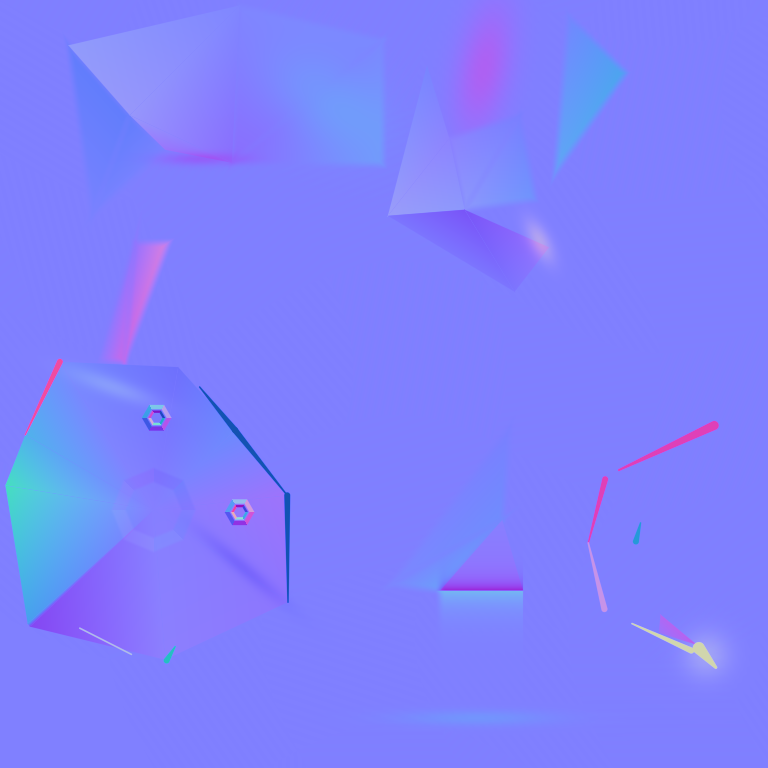
This texture map is drawn by a Shadertoy shader. Its source:

```glsl
// Tangent-space normal map: folded rock-like islands on flat blue ground.
// Facets, slivers and glows set a tilt, packed as a normal. Lengths are
// percent of the canvas; a corner is vec4(place, tilt).
const float CRISP = 0., SOFT = .7;
const vec2 TAPER = vec2(.1,.4);

float hash(vec2 p) { return fract(sin(dot(p, vec2(127.1,311.7))) * 43758.5); }
float cross2(vec2 a, vec2 b) { return a.x*b.y - a.y*b.x; }
float cover(float inside, float soft) {
  float s = max(soft, 70. / iResolution.y);
  return smoothstep(-s, s, inside);
}

// Triangle whose tilt blends between its corners
void facet(inout vec2 t, vec2 p, vec4 a, vec4 b, vec4 c, float soft) {
  vec2 ab = b.xy - a.xy, bc = c.xy - b.xy, ca = a.xy - c.xy;
  float area = cross2(ab, bc);
  vec3 w = vec3(cross2(bc, p - b.xy), cross2(ca, p - c.xy), cross2(ab, p - a.xy)) / area;
  vec3 d = w * abs(area) / vec3(length(bc), length(ca), length(ab));
  w = clamp(w, 0., 1.);
  w /= w.x + w.y + w.z;
  t = mix(t, a.zw*w.x + b.zw*w.y + c.zw*w.z, cover(min(d.x, min(d.y, d.z)), soft));
}
void quad(inout vec2 t, vec2 p, vec4 a, vec4 b, vec4 c, vec4 d, float soft) {
  facet(t, p, a, b, c, soft);
  facet(t, p, a, c, d, soft);
}

// Line from a to b with a half width at each end
void sliver(inout vec2 t, vec2 p, vec2 a, vec2 b, vec2 width, vec2 tilt) {
  vec2 q = p - a, ab = b - a;
  float h = clamp(dot(q, ab) / dot(ab, ab), 0., 1.);
  t = mix(t, tilt, cover(mix(width.x, width.y, h) - length(q - ab*h), CRISP));
}

void glow(inout vec2 t, vec2 p, vec2 centre, vec2 radii, float turn, vec2 tilt) {
  vec2 u = vec2(cos(turn), sin(turn)), q = p - centre;
  q = vec2(dot(q, u), cross2(u, q)) / radii;
  t += tilt * exp(-dot(q, q));
}

// Polygonal groove
void ring(inout vec2 t, vec2 q, float r, float sides, float steep) {
  float s = 6.2832 / sides, a = (floor(atan(q.y, q.x) / s) + .5) * s;
  vec2 u = vec2(cos(a), sin(a));
  t += u * steep * cover(r*.2 - abs(dot(q, u) - r), r*.06);
}

// Faint combed lines, one direction per patch
vec2 streaks(vec2 p) {
  float h = hash(floor(p / 20. + .3 * sin(p.yx / 11.)));
  vec2 u = vec2(cos(h * 3.), sin(h * 3.));
  return u * .01 * h * sin(dot(p, u) * 6.);
}

void upperLeft(inout vec2 t, vec2 p) {
  vec4 A = vec4(8.9,94.1,.14,.22), B = vec4(31.2,99.3,0,.05), C = vec4(49.9,94.8,-.04,.08),
    D = vec4(49.9,78.5,-.1,.2), F = vec4(30.2,78.8,.08,-.14), G = vec4(21.5,80.5,.2,-.08),
    H = vec4(16.9,85,.18,.18), foot = vec4(12,72,-.06,.02), shade = vec4(H.xy,-.24,-.02);
  quad(t, p, foot, vec4(A.xy, shade.zw), shade, vec4(G.xy, foot.zw), SOFT);
  quad(t, p, B, A, H, F, CRISP);
  facet(t, p, H, F, G, CRISP);
  quad(t, p, F, B, C, D, SOFT);
  glow(t, p, vec2(42,87), vec2(8,5), -.6, vec2(-.1,.18));
  glow(t, p, vec2(26,79.3), vec2(5,.8), 0., vec2(.15,-.25));
}

void upperRight(inout vec2 t, vec2 p) {
  vec4 tip = vec4(50.5,71.9,.2,.23), hinge = vec4(60.5,72.7,.1,.19), ridge = vec4(58.5,82,.1,.03),
    top = vec4(55.6,91.5,-.06,.04), knee = vec4(67.7,85,-.06,0), toe = vec4(69.7,74,-.14,.16),
    nose = vec4(71.5,67.8,.16,-.1), keel = vec4(67,62,-.03,-.08);
  glow(t, p, vec2(63,91), vec2(3.4,8.5), -.2, vec2(.36,-.24));
  facet(t, p, vec4(74,98,-.1,.05), vec4(81.5,90.5,-.42,.3), vec4(72.3,77.5,-.25,.3), SOFT);
  quad(t, p, ridge, top, tip, hinge, CRISP);
  quad(t, p, hinge, toe, knee, ridge, SOFT);
  quad(t, p, keel, vec4(tip.xy, keel.zw), vec4(hinge.xy,-.05,-.34), nose, CRISP);
  glow(t, p, vec2(70.3,68.6), vec2(1.3,3), .5, vec2(.4,.28));
}

void disc(inout vec2 t, vec2 p) {
  vec4 hub = vec4(20,33.6,.05,0);
  vec4 rim[10] = vec4[](vec4(7.8,52.9,-.08,.08), vec4(23.2,52.2,-.14,-.12),
    vec4(30.6,44,-.16,.08), vec4(37.4,35.5,.24,-.1), vec4(37.5,21.6,.1,-.08),
    vec4(21.5,14.1,.1,0), vec4(3.9,18.4,.04,-.45), vec4(3.6,18.8,-.45,.25),
    vec4(.7,36.8,-.46,.75), vec4(3.3,43.4,-.38,.4));
  for (int i = 0; i < 10; i++) facet(t, p, hub, rim[i], rim[(i + 1) % 10], CRISP);
  glow(t, p, vec2(15,49.5), vec2(6,1.2), -.35, vec2(.15,.22));
  glow(t, p, vec2(31.5,26.2), vec2(7,1), -.7, vec2(-.15));
  ring(t, p - hub.xy, 4.2, 8., -.08);
  for (float i = 0.; i < 2.; i++) {
    vec2 q = p - mix(vec2(20.4,45.6), vec2(31.2,33.3), i);
    ring(t, q, 1.4, 6., .55);
    ring(t, q, .8, 6., -.8);
  }
  vec2 dark = vec2(-.85,-.35);
  sliver(t, p, vec2(26,49.6), rim[2].xy, TAPER, dark);
  sliver(t, p, rim[3].xy, rim[2].xy, TAPER, dark);
  sliver(t, p, rim[4].xy, rim[3].xy, TAPER, dark);
  sliver(t, p, rim[9].xy, rim[0].xy, TAPER, vec2(.88,-.4));
  sliver(t, p, vec2(10.4,18.2), vec2(17.1,14.8), TAPER.xx, vec2(.4,.5));
  sliver(t, p, vec2(22.8,15.8), vec2(21.7,14), TAPER, vec2(-.7,.5));
}

void lowerCentre(inout vec2 t, vec2 p) {
  vec4 peak = vec4(65.4,32.3,-.13,.1), west = vec4(50.8,23.8,-.03,.06),
    left = vec4(57.3,23.1,-.16,.25), right = vec4(68.1,23.1,.14,-.1);
  quad(t, p, peak, vec4(66.5,44.7,-.05,0), west, left, SOFT);
  facet(t, p, vec4(peak.xy,.06,0), vec4(left.xy, right.zw), right, CRISP);
  // Fold: violet above, pale cyan below
  float y = p.y - left.y, span = cover(p.x - left.x, SOFT) * cover(right.x - p.x, CRISP);
  t += span * mix(vec2(-.1,.45) * exp(y*.5), vec2(.08,-.65) * exp(-y), cover(y, CRISP));
  glow(t, p, vec2(62,6.5), vec2(10,1), 0., vec2(-.1,.16));
}

void lowerRight(inout vec2 t, vec2 p) {
  vec2 west = vec2(76.6,29.3), red = vec2(.75,-.5), yellow = vec2(.64,.68);
  glow(t, p, vec2(92,14.7), vec2(3), 0., yellow * .4);
  sliver(t, p, vec2(80.6,38.8), vec2(93,44.6), TAPER*1.5, red);
  sliver(t, p, west, vec2(78.8,37.6), TAPER, red);
  sliver(t, p, west, vec2(78.7,20.7), TAPER, vec2(.55,.15));
  sliver(t, p, vec2(83.4,31.9), vec2(82.8,29.5), TAPER, vec2(-.7,.2));
  facet(t, p, vec4(86,20,.4,-.2), vec4(90.8,16,.45,-.25), vec4(85.8,17.6,.2,-.1), CRISP);
  sliver(t, p, vec2(82.3,18.8), vec2(90,15.3), TAPER, yellow);
  sliver(t, p, vec2(93.2,13.1), vec2(91,15.6), TAPER*2., yellow);
}

void mainImage(out vec4 fragColor, in vec2 fragCoord) {
  vec2 p = 100. * fragCoord / iResolution.xy, t = streaks(p);
  upperLeft(t, p);
  upperRight(t, p);
  // Red band above the disc
  quad(t, p, vec4(16.2,52.9,.62,-.2), vec4(21.9,68.4,.7,0), vec4(17.6,68.4,.15,-.1), vec4(12.5,52.9,0,0), SOFT);
  disc(t, p);
  lowerCentre(t, p);
  lowerRight(t, p);
  vec3 normal = vec3(t, sqrt(max(1. - dot(t, t), 0.)));
  fragColor = vec4(.5 + .5 * normal, 1);
}
```
